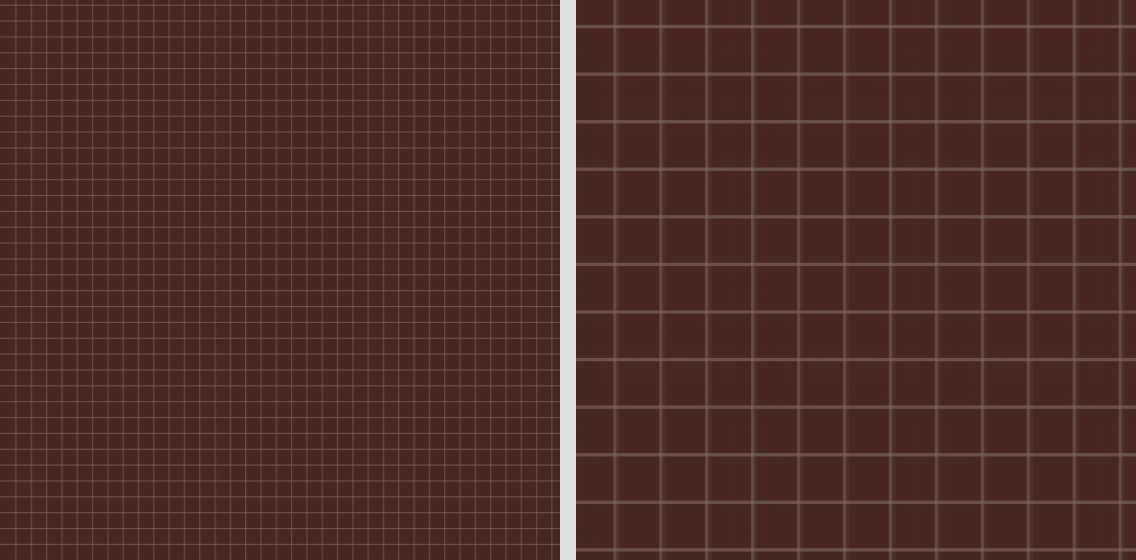
Left: the whole. Right: its middle third, enlarged.
Reproduce this pattern procedurally as a WebGL 2 fragment shader.

```glsl
#version 300 es
precision highp float;
// Dark maroon cloth ruled with a fine pale windowpane check.
// Each line is a box-filtered distance to its repeat, with a brown shade
// beside it; layered sines add faint threads that swell and fade.

uniform vec2 u_resolution;
out vec4 fragColor;

const vec2  PITCH        = vec2(14.0, 14.5) / 512.0;   // cell size: about 36.6 x 35.3 repeats
const vec2  LINE_OFFSET  = vec2(0.5, -0.25) / 512.0;   // centre of the line before the first cell
const vec2  LINE_WIDTH   = vec2(1.0) / 512.0;
const vec2  LINE_OPACITY = vec2(0.50, 0.60);           // vertical, horizontal
const vec2  HALO_OFFSET  = vec2(1.0, 0.0) / 512.0;     // shade falls right of the verticals
const vec2  HALO_WIDTH   = vec2(1.0, 1.5) / 512.0;
const vec2  HALO_OPACITY = vec2(0.95, 0.45);

const vec3  CLOTH_COLOR  = vec3(0.280, 0.150, 0.140);
const vec3  HALO_COLOR   = vec3(0.290, 0.190, 0.160);
const vec3  LINE_COLOR   = vec3(0.500, 0.412, 0.368);
const vec3  THREAD_TINT  = vec3(0.006, 0.003, 0.003);

const vec2  THREADS_PER_CELL = vec2(4.25, 4.2);
const vec2  CELLS_PER_SWELL  = vec2(4.0, 5.33);
const float TAU = 6.2831853;

// Signed distance to the nearest line on each axis.
vec2 lineDistance(vec2 uv) {
    vec2 cell = (uv - LINE_OFFSET) / PITCH;
    return (fract(cell + 0.5) - 0.5) * PITCH;
}

// Share of a pixel covered by a stripe of the given width.
vec2 stripeCoverage(vec2 dist, vec2 width, vec2 pixel) {
    vec2 high = min(dist + 0.5 * pixel, 0.5 * width);
    vec2 low  = max(dist - 0.5 * pixel, -0.5 * width);
    return clamp((high - low) / pixel, 0.0, 1.0);
}

// Fine threads whose strength follows a slower wave.
float threadTexture(vec2 uv) {
    vec2 cell  = (uv - LINE_OFFSET) / PITCH;
    vec2 fine  = sin(TAU * cell * THREADS_PER_CELL);
    vec2 swell = 0.5 + 0.5 * cos(TAU * cell / CELLS_PER_SWELL);
    return dot(fine, swell * swell) * 0.6;
}

void main() {
    vec2 uv     = gl_FragCoord.xy / u_resolution;
    vec2 pixel  = 1.0 / u_resolution;
    vec2 dist   = lineDistance(uv);
    vec2 inside = step(0.5 * PITCH, uv);   // no line along the left and lower borders

    // Cloth
    vec3 color = CLOTH_COLOR + THREAD_TINT * threadTexture(uv);

    // Brown shade beside each line
    vec2 halo = inside * HALO_OPACITY * stripeCoverage(dist - HALO_OFFSET, HALO_WIDTH, pixel);
    color = mix(color, HALO_COLOR, max(halo.x, halo.y));

    // Translucent lines, brighter where they cross
    vec2 line = inside * LINE_OPACITY * stripeCoverage(dist, LINE_WIDTH, pixel);
    color = mix(color, LINE_COLOR, line.x);
    color = mix(color, LINE_COLOR, line.y);

    fragColor = vec4(color, 1.0);
}
```
